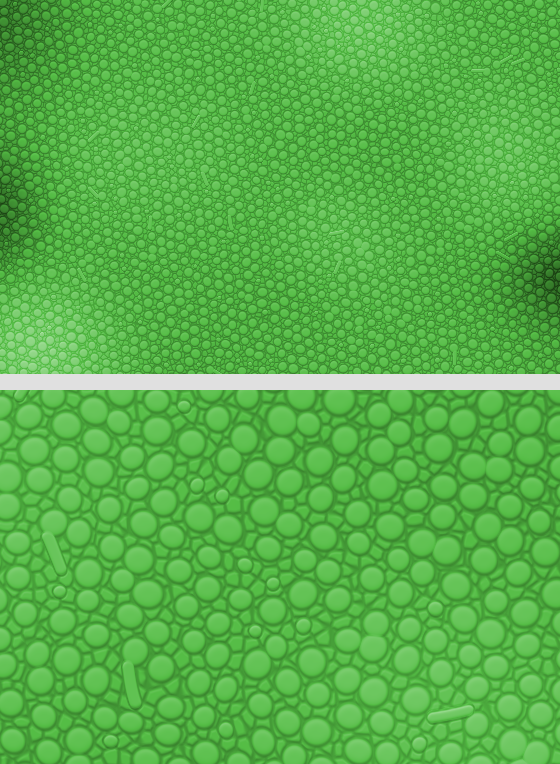
Top, the full canvas; bottom, a detail of the centre.
Write a Shadertoy shader that draws this texture.

```glsl
// Glossy green pebbled leather: domed beads among fine grains, under soft uneven light.
#define BEAD_PITCH 0.0315
#define GRAIN_PITCH 0.0135
#define LATTICE_ANGLE 0.38
#define BEAD_JITTER 0.34
#define GRAIN_HEIGHT 0.50
#define RELIEF 0.34
#define GROOVE_SHADE 0.40
#define BASE_TONE 0.06
#define DARK_GREEN vec3(0.10, 0.25, 0.07)
#define MID_GREEN vec3(0.33, 0.74, 0.27)
#define PALE_GREEN vec3(0.78, 0.93, 0.76)

vec2 hash2(vec2 cell) {
    vec3 q = fract(cell.xyx * vec3(0.1031, 0.1030, 0.0973));
    q += dot(q, q.yzx + 33.33);
    return fract((q.xx + q.yz) * q.zy);
}

float valueNoise(vec2 p) {
    vec2 i = floor(p), f = fract(p);
    f = f * f * (3.0 - 2.0 * f);
    float low = mix(hash2(i).x, hash2(i + vec2(1, 0)).x, f.x);
    float high = mix(hash2(i + vec2(0, 1)).x, hash2(i + vec2(1, 1)).x, f.x);
    return mix(low, high, f.y);
}

// Centre of a cell in a jittered, staggered lattice
vec2 seedPoint(vec2 cell, float jitter) {
    float stagger = 0.5 * mod(cell.y, 2.0) - 0.25;
    return cell + 0.5 + vec2(stagger, 0.0) + jitter * (hash2(cell + 40.0) - 0.5);
}

// Signed distance to the nearest bead relative to its radius; rare cells hold a long ridge
float beadDistance(vec2 p) {
    vec2 home = floor(p);
    float nearest = 9.0;
    for (int y = -1; y <= 1; y++)
    for (int x = -1; x <= 1; x++) {
        vec2 cell = home + vec2(x, y);
        vec2 rnd = hash2(cell + 91.0);
        vec2 d = p - seedPoint(cell, BEAD_JITTER);
        d.y *= 0.87;
        float radius = mix(0.34, 0.43, rnd.x);
        if (rnd.y < 0.08) radius *= 0.55;
        if (rnd.y > 0.988) {
            float angle = 6.283 * rnd.x;
            vec2 axis = vec2(cos(angle), sin(angle));
            d -= axis * clamp(dot(d, axis), -0.5, 0.5);
            radius = 0.17;
        }
        nearest = min(nearest, length(d) / radius - 1.0);
    }
    return nearest;
}

// Fine cells: gap between the two nearest seeds, zero in the creases
float grainGap(vec2 p) {
    vec2 home = floor(p);
    float first = 9.0, second = 9.0;
    for (int y = -1; y <= 1; y++)
    for (int x = -1; x <= 1; x++) {
        float d = length(p - seedPoint(home + vec2(x, y), 0.7));
        second = min(second, max(first, d));
        first = min(first, d);
    }
    return second - first;
}

float surfaceHeight(vec2 p) {
    p += 0.006 * vec2(valueNoise(p * 18.0), valueNoise(p * 18.0 + 50.0));
    float c = cos(LATTICE_ANGLE), s = sin(LATTICE_ANGLE);
    vec2 q = mat2(c, s, -s, c) * p + 7.0;
    float d = beadDistance(q / (BEAD_PITCH * vec2(1.0, 0.87)));
    float r = min(d + 1.0, 1.0);
    float dome = 1.0 - r * r * r * r;
    float grain = smoothstep(0.0, 0.4, grainGap(q / GRAIN_PITCH));
    return max(dome, GRAIN_HEIGHT * grain * smoothstep(0.0, 0.3, d));
}

float glow(vec2 uv, vec2 centre, vec2 size) {
    vec2 d = (uv - centre) / size;
    return exp(-dot(d, d));
}

// Broad bright pools and dark edges
float softLight(vec2 uv) {
    float t = 0.36 * glow(uv, vec2(0.65, 0.94), vec2(0.13, 0.18));
    t += 0.48 * glow(uv, vec2(0.06, 0.07), vec2(0.14, 0.19));
    t += 0.26 * glow(uv, vec2(0.91, 0.57), vec2(0.12, 0.20));
    t += 0.19 * glow(uv, vec2(0.60, 0.39), vec2(0.12, 0.14));
    t += 0.15 * glow(uv, vec2(0.28, 0.60), vec2(0.22, 0.22));
    t -= 0.55 * glow(uv, vec2(-0.02, 0.43), vec2(0.09, 0.18));
    t -= 0.42 * glow(uv, vec2(-0.02, 0.95), vec2(0.14, 0.22));
    t -= 0.62 * glow(uv, vec2(1.02, 0.26), vec2(0.11, 0.13));
    return t + 0.10 * (valueNoise(uv * vec2(6.0, 4.0) + 3.0) - 0.5);
}

void mainImage(out vec4 fragColor, in vec2 fragCoord) {
    vec2 p = fragCoord / iResolution.y;
    vec2 uv = fragCoord / iResolution.xy;

    // Relief lit from above
    vec2 toLight = 0.0016 * normalize(vec2(-0.2, 1.0));
    float height = surfaceHeight(p);
    float slope = surfaceHeight(p - toLight) - surfaceHeight(p + toLight);
    float groove = 1.0 - smoothstep(0.0, 0.75, height);
    float tone = BASE_TONE + softLight(uv) + RELIEF * slope - GROOVE_SHADE * groove;

    // Shadow to highlight colour ramp
    vec3 color = mix(MID_GREEN, DARK_GREEN, clamp(-tone, 0.0, 1.0));
    color = mix(color, PALE_GREEN, clamp(tone, 0.0, 1.0));
    fragColor = vec4(color, 1.0);
}
```
